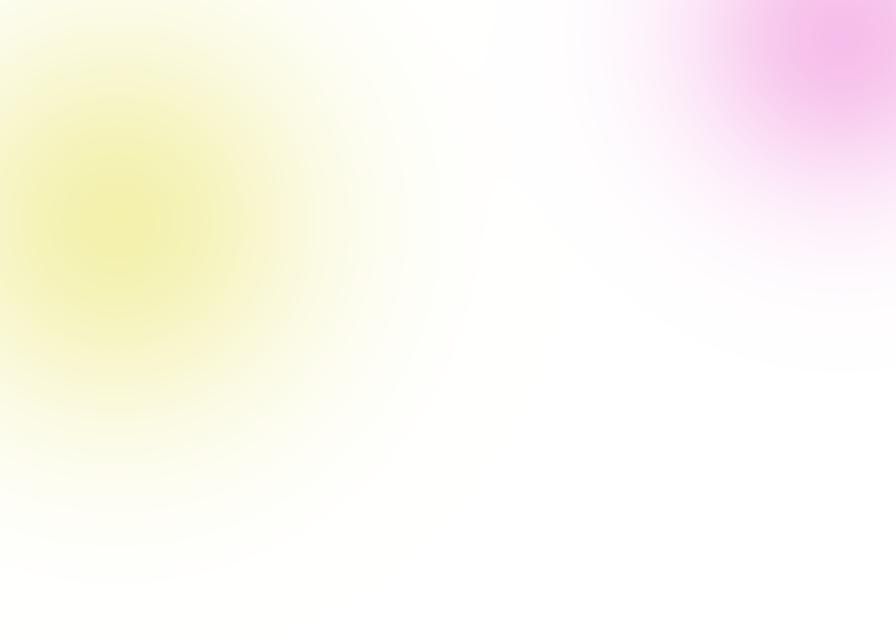
This background is drawn by a Shadertoy shader. Its source:

```glsl
#define YELLOW vec3(0.955, 0.945, 0.680)
#define YELLOW_CENTER vec2(0.182, 0.654)
#define YELLOW_SPREAD 0.219
#define PINK vec3(0.966, 0.745, 0.918)
#define PINK_CENTER vec2(1.315, 0.945)
#define PINK_SPREAD 0.169

// Gaussian falloff: 1 at the center, fading to 0
float glow(vec2 p, vec2 center, float spread) {
    vec2 d = (p - center) / spread;
    return exp(-0.5 * dot(d, d));
}

void mainImage(out vec4 fragColor, in vec2 fragCoord) {
    // Coordinates in units of the canvas height
    vec2 p = fragCoord / iResolution.y;

    // Two soft glows tint a white ground
    vec3 color = vec3(1.0);
    color *= mix(vec3(1.0), YELLOW, glow(p, YELLOW_CENTER, YELLOW_SPREAD));
    color *= mix(vec3(1.0), PINK, glow(p, PINK_CENTER, PINK_SPREAD));

    fragColor = vec4(color, 1.0);
}
```
